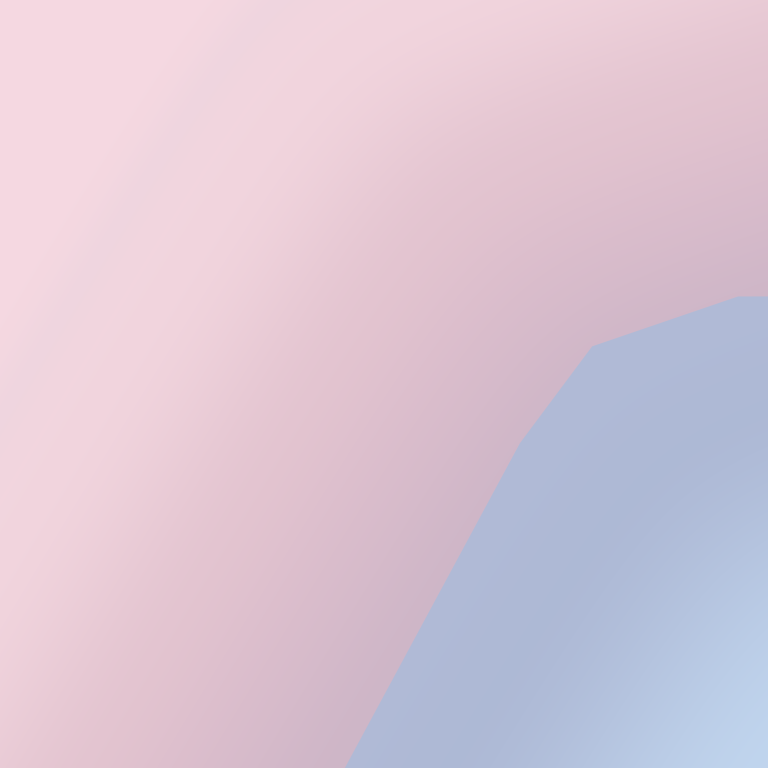
Reproduce this background procedurally as a Shadertoy shader.

```glsl
// Soft pink gradient curving around a faceted pale blue corner.

// Signed distance to the line from a to b, positive on its left.
float lineSide(vec2 p, vec2 a, vec2 b) {
    vec2 along = normalize(b - a);
    return dot(p - a, vec2(-along.y, along.x));
}

// Distance to the faceted corner, negative inside.
float facetDistance(vec2 p) {
    vec2 shoulder = vec2(0.677, 0.423), bend = vec2(0.771, 0.549), crest = vec2(0.961, 0.614);
    float flank = max(lineSide(p, vec2(0.449, 0.0), shoulder), lineSide(p, shoulder, bend));
    return max(flank, max(lineSide(p, bend, crest), p.y - crest.y));
}

// Rounded field shared by both gradients: a soft maximum of two slopes.
float bendField(vec2 p) {
    float steep = dot(p, vec2(-0.86, 0.51)) + 0.31;
    float shallow = dot(p, vec2(-0.29, 0.957)) - 0.365;
    return 0.5 * (steep + shallow + length(vec2(steep - shallow, 0.1)));
}

vec3 pinkGradient(float d) {
    vec3 color = mix(vec3(0.806, 0.712, 0.780), vec3(0.855, 0.740, 0.798), smoothstep(-0.08, 0.12, d));
    color = mix(color, vec3(0.886, 0.765, 0.812), smoothstep(0.07, 0.22, d));
    color = mix(color, vec3(0.945, 0.832, 0.867), smoothstep(0.18, 0.46, d));
    color = mix(color, vec3(0.961, 0.847, 0.882), smoothstep(0.43, 0.65, d));
    // Faint grey sheen along the bright side
    float sheen = exp(-pow((d - 0.55) / 0.035, 2.0));
    return color - vec3(0.016, 0.005, 0.002) * sheen;
}

vec3 blueGradient(float d) {
    vec3 color = mix(vec3(0.678, 0.722, 0.833), vec3(0.690, 0.729, 0.839), smoothstep(-0.22, -0.05, d));
    return mix(color, vec3(0.753, 0.835, 0.933), smoothstep(-0.16, -0.56, d) );
}

void mainImage(out vec4 fragColor, in vec2 fragCoord) {
    vec2 uv = fragCoord / iResolution.xy;
    float field = bendField(uv);

    // Blend across the facet edge over about one pixel
    float pixel = 1.0 / min(iResolution.x, iResolution.y);
    float outside = smoothstep(-0.7 * pixel, 0.7 * pixel, facetDistance(uv));
    fragColor = vec4(mix(blueGradient(field), pinkGradient(field), outside), 1.0);
}
```
